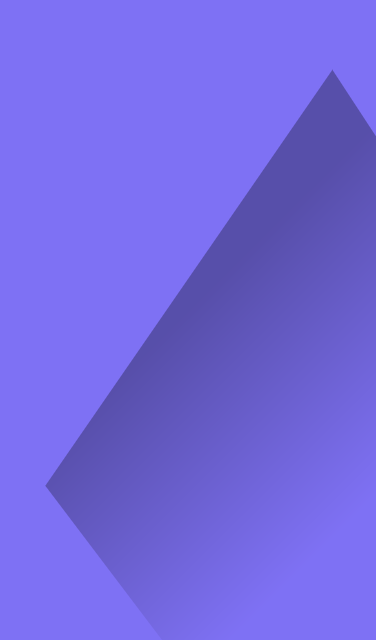
Write a WebGL 2 fragment shader that draws this background.

```glsl
#version 300 es
precision highp float;
// Draws a large tilted quadrilateral on a flat violet ground.
// Three half-planes bound the shape; a diagonal linear gradient fades it
// from a dark upper left into the ground colour at the lower right.

uniform vec2 u_resolution;
out vec4 outColor;

// Colours
const vec3 GROUND = vec3(0.496, 0.443, 0.957);
const vec3 SHADE = vec3(0.343, 0.309, 0.667);

// Corners and edge directions, in units of the canvas height
const float ASPECT = 300.0 / 512.0;
const vec2 APEX = vec2(0.518, 0.891);
const vec2 LEFT_CORNER = vec2(0.0706, 0.241);
const vec2 RIGHT_EDGE = vec2(0.068, -0.1041);
const vec2 LOWER_EDGE = vec2(0.1818, -0.2409);

// Gradient range along the down-right diagonal (x - y)
const float FADE_START = -0.219;
const float FADE_END = 0.361;

// Signed distance to a line, positive to the right of its direction
float rightOf(vec2 p, vec2 origin, vec2 direction) {
    vec2 d = normalize(direction);
    return dot(p - origin, vec2(d.y, -d.x));
}

void main() {
    // Height units, with x stretched to keep the composition in frame
    vec2 p = gl_FragCoord.xy / u_resolution * vec2(ASPECT, 1.0);
    float pixel = 1.0 / u_resolution.y;

    // Inside distance of the quadrilateral
    float inside = rightOf(p, LEFT_CORNER, APEX - LEFT_CORNER);
    inside = min(inside, rightOf(p, APEX, RIGHT_EDGE));
    inside = min(inside, -rightOf(p, LEFT_CORNER, LOWER_EDGE));
    float coverage = clamp(inside / pixel + 0.5, 0.0, 1.0);

    // Diagonal fade from shade to ground
    float fade = clamp((p.x - p.y - FADE_START) / (FADE_END - FADE_START), 0.0, 1.0);
    vec3 fill = mix(SHADE, GROUND, fade);

    outColor = vec4(mix(GROUND, fill, coverage), 1.0);
}
```
